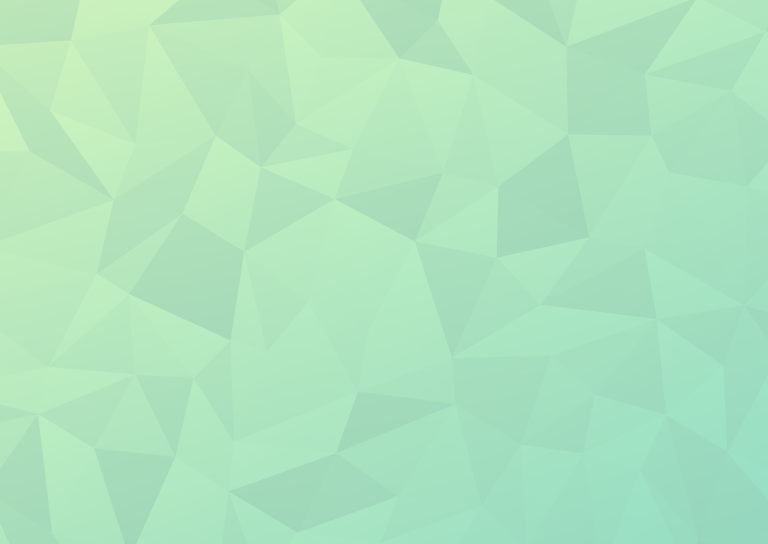
Give the GLSL for this background, as a WebGL 2 fragment shader.

```glsl
#version 300 es
precision highp float;

uniform vec2 u_resolution;
out vec4 fragColor;

const float ROWS = 7.0;
const float JITTER = 0.32;
const vec3 LIME = vec3(0.82, 0.96, 0.74);
const vec3 AQUA = vec3(0.585, 0.87, 0.775);
const vec3 SHADOW = vec3(0.58, 0.78, 0.69);

vec2 hash2(vec2 cell) {
    vec3 q = fract(cell.xyx * vec3(0.1031, 0.1030, 0.0973));
    q += dot(q, q.yzx + 33.33);
    return fract((q.xx + q.yz) * q.zy);
}

float cross2(vec2 a, vec2 b) {
    return a.x * b.y - a.y * b.x;
}

float area(vec2 a, vec2 b, vec2 c) {
    return 0.5 * cross2(b - a, c - a);
}

// Mesh vertex: a grid corner moved at random
vec2 meshPoint(vec2 corner) {
    return corner + JITTER * (2.0 * hash2(corner + 41.0) - 1.0);
}

// Distance to the left side of the edge from a to b
float edgeDistance(vec2 p, vec2 a, vec2 b) {
    return cross2(b - a, p - a) / length(b - a);
}

// Smoothed coverage of a counter-clockwise triangle
float coverage(vec2 p, vec2 a, vec2 b, vec2 c, float pixel) {
    float d = min(edgeDistance(p, a, b), min(edgeDistance(p, b, c), edgeDistance(p, c, a)));
    return clamp(0.5 + d / pixel, 0.0, 1.0);
}

// Shade of one facet, with a faint slope across it; x = weighted shade, y = weight
vec2 facet(vec2 p, vec2 a, vec2 b, vec2 c, float seed, float pixel) {
    vec2 fromCentre = p - (a + b + c) / 3.0;
    float shade = 0.45 * pow(seed, 1.7) - 0.09 * dot(fromCentre, vec2(-0.35, 0.94));
    float weight = coverage(p, a, b, c, pixel);
    return vec2(shade, 1.0) * weight;
}

// Two facets of one grid cell, split along the better diagonal
vec2 cellFacets(vec2 p, vec2 cell, float pixel) {
    vec2 a = meshPoint(cell);
    vec2 b = meshPoint(cell + vec2(1.0, 0.0));
    vec2 c = meshPoint(cell + vec2(1.0, 1.0));
    vec2 d = meshPoint(cell + vec2(0.0, 1.0));
    vec2 seeds = hash2(cell + 127.0);
    float splitAC = min(area(a, b, c), area(a, c, d));
    float splitBD = min(area(a, b, d), area(b, c, d));
    if (splitAC > splitBD) {
        return facet(p, a, b, c, seeds.x, pixel) + facet(p, a, c, d, seeds.y, pixel);
    }
    return facet(p, a, b, d, seeds.x, pixel) + facet(p, b, c, d, seeds.y, pixel);
}

float meshShade(vec2 p, float pixel) {
    vec2 total = vec2(0.0);
    for (int y = -1; y <= 1; y++) {
        for (int x = -1; x <= 1; x++) {
            total += cellFacets(p, floor(p) + vec2(x, y), pixel);
        }
    }
    return total.x / max(total.y, 0.0001);
}

// Lean the grid so that its rows and columns do not follow the canvas sides
vec2 leanGrid(vec2 p) {
    return mat2(0.93, 0.36, -0.36, 0.93) * p + vec2(20.4, 3.4);
}

void main() {
    vec2 uv = gl_FragCoord.xy / u_resolution;
    float pixel = ROWS / u_resolution.y;
    float shade = meshShade(leanGrid(gl_FragCoord.xy * pixel), pixel);

    // Diagonal gradient from upper left to lower right
    vec3 base = mix(LIME, AQUA, 0.5 * (uv.x + 1.0 - uv.y));
    fragColor = vec4(mix(base, SHADOW, shade), 1.0);
}
```
